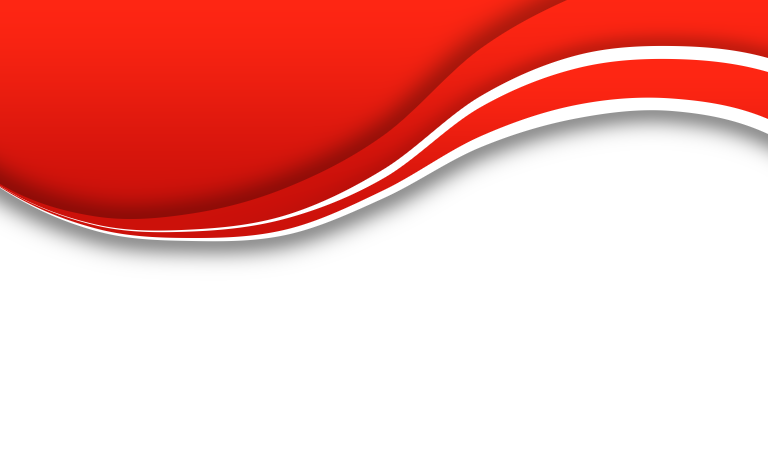
This background is drawn by a Shadertoy shader. Its source:

```glsl
#define SPAN 768.0          // design units across the canvas
#define STEP 96.0           // distance between curve knots
#define RED_BRIGHT vec3(1.0, 0.15, 0.075)
#define RED_DEEP vec3(0.80, 0.065, 0.04)
#define PANEL_SHADE 0.30
#define PANEL_REACH 19.0
#define BAND_SHADE 0.20
#define BAND_REACH 13.0
#define DROP_SHADE 0.42
#define DROP_REACH 17.0

// Knot heights below the top edge, the first one STEP left of the canvas
const float PANEL_EDGE[11] = float[](104., 184., 216.5, 213.5, 187., 135., 49., -4., -35., -50., -60.);
const float UPPER_TOP[11] = float[](106., 186., 224.5, 229.5, 214.5, 169., 96.5, 55.5, 46., 58., 100.);
const float UPPER_BASE[11] = float[](106., 186., 225.5, 231.5, 218., 178., 107.5, 68.5, 59., 72., 115.);
const float LOWER_TOP[11] = float[](106., 187., 228.5, 238., 229., 190., 136.5, 105., 98.5, 119., 180.);
const float LOWER_BASE[11] = float[](106., 187.7, 231., 241., 234.5, 198., 147.5, 118.5, 111., 134., 200.);

// Approximate distance below a smooth Catmull-Rom curve
float below(float knots[11], vec2 p) {
    float s = clamp(p.x / STEP, 0.0, 7.999);
    int i = int(s);
    float t = fract(s);
    float k0 = knots[i], k1 = knots[i + 1], k2 = knots[i + 2], k3 = knots[i + 3];
    float a = 0.5 * (3.0 * (k1 - k2) + k3 - k0);
    float b = 0.5 * (2.0 * k0 - 5.0 * k1 + 4.0 * k2 - k3);
    float c = 0.5 * (k2 - k0);
    float height = ((a * t + b) * t + c) * t + k1;
    float slope = ((3.0 * a * t + 2.0 * b) * t + c) / STEP;
    return (p.y - height) / sqrt(1.0 + slope * slope);
}

float cover(float d) {
    float pixel = SPAN / iResolution.x;
    return clamp(d / pixel + 0.5, 0.0, 1.0);
}

float falloff(float d, float reach) {
    float q = max(d, 0.0) / reach;
    return exp(-q * q);
}

vec3 redAt(float y, float start, float end) {
    return mix(RED_BRIGHT, RED_DEEP, smoothstep(start, end, y));
}

void mainImage(out vec4 fragColor, in vec2 fragCoord) {
    vec2 p = vec2(fragCoord.x, iResolution.y - fragCoord.y) * SPAN / iResolution.x;
    float panel = below(PANEL_EDGE, p);
    float upperTop = below(UPPER_TOP, p);
    float upperBase = below(UPPER_BASE, p);
    float lowerTop = below(LOWER_TOP, p);
    float lowerBase = below(LOWER_BASE, p);

    // Large panel, shaded along its lower edge
    vec3 color = redAt(p.y, -15.0, 225.0);
    color *= 1.0 - PANEL_SHADE * falloff(-panel, PANEL_REACH);

    // Overlapping red band, shaded above the white ribbon
    vec3 band = redAt(p.y, -10.0, 200.0);
    float fade = smoothstep(150.0, 600.0, p.x);
    band *= 1.0 - BAND_SHADE * fade * falloff(-upperTop, BAND_REACH);
    color = mix(color, band, cover(panel));

    // White ribbon with a red stripe
    color = mix(color, vec3(1.0), cover(upperTop));
    color = mix(color, redAt(p.y, 60.0, 235.0), cover(upperBase));
    color = mix(color, vec3(1.0), cover(lowerTop));

    // White ground with a soft drop shadow
    float shadow = DROP_SHADE * falloff(lowerBase, DROP_REACH);
    color = mix(color, vec3(1.0 - shadow), cover(lowerBase));
    fragColor = vec4(color, 1.0);
}
```
